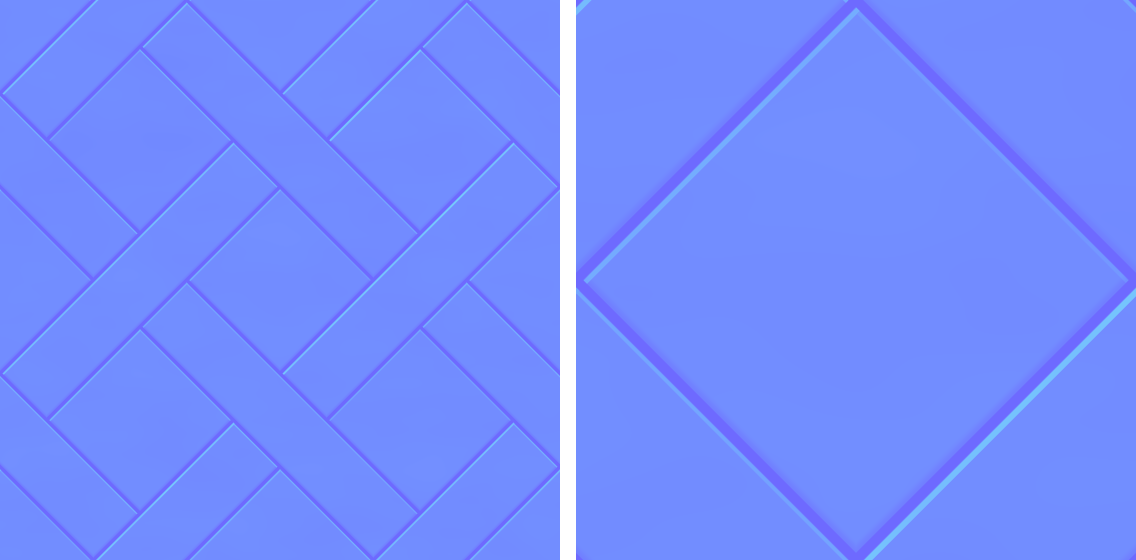
Left, the full canvas; right, a detail of the centre.
This texture map is drawn by a WebGL 2 fragment shader. Its source:

```glsl
#version 300 es
precision highp float;
// Normal map of a diagonal basket weave: planks pass over and under each other
// around square tiles. Each point finds its tile in a grid turned 45 degrees;
// distances to the four tile edges give the groove, lit bevel and soft shade.

uniform vec2 u_resolution;
out vec4 fragColor;

// Colours
const vec3 FLAT_COLOR   = vec3(0.447, 0.549, 1.0);
const vec3 GROOVE_COLOR = vec3(0.43, 0.415, 1.0);
const vec3 SHADE_COLOR  = vec3(0.44, 0.48, 1.0);
const vec3 BEVEL_COLOR  = vec3(0.46, 0.79, 0.99);

// Layout: weave cells per canvas side, measured along the diagonals
const float CELLS = 2.0;
const float BAND_HALF = 1.0 / 6.0;      // half plank width, in cells
const float PLANK_HALF = 5.0 / 6.0;     // half plank length, in cells
const float SQUARE_HALF = 1.0 / 3.0;    // half side of a square, in cells

// Widths in units of the canvas
const float GROOVE_HALF = 0.0030;
const float BEVEL_LEFT  = 0.0036;
const float BEVEL_RIGHT = 0.0021;
const float SHADE_REACH = 0.0085;

// Variation
const float TILE_TINT = 0.010;
const float BLOTCH_TINT = 0.014;
const float BEVEL_WEAR = 0.35;

float hash(vec2 p) {
    uvec2 n = uvec2(ivec2(p)) * uvec2(1597u, 3571u);
    uint h = (n.x ^ n.y) * 747796u + 9871u;
    h = (h ^ (h >> 13)) * 668265u;
    h ^= h >> 15;
    return float(h & 65535u) / 65535.0;
}

vec2 gradientAt(vec2 corner, vec2 period) {
    float angle = 6.28319 * hash(mod(corner, period) + 37.0);
    return vec2(cos(angle), sin(angle));
}

// Gradient noise that wraps after a whole number of lattice steps
float wrappedNoise(vec2 p, vec2 period) {
    vec2 i = floor(p), f = p - i;
    vec2 w = f * f * f * (f * (f * 6.0 - 15.0) + 10.0);
    vec2 e = vec2(1.0, 0.0);
    float a = dot(gradientAt(i, period), f);
    float b = dot(gradientAt(i + e.xy, period), f - e.xy);
    float c = dot(gradientAt(i + e.yx, period), f - e.yx);
    float d = dot(gradientAt(i + e.xx, period), f - e.xx);
    return mix(mix(a, b, w.x), mix(c, d, w.x), w.y);
}

// Centre (xy) and half size (zw) of the tile that covers s
vec4 findTile(vec2 s) {
    vec2 cell = floor(s);
    vec2 f = s - cell - 0.5;
    bool odd = mod(cell.x + cell.y, 2.0) > 0.5;
    bool inRising = abs(f.y) < BAND_HALF;
    bool inFalling = abs(f.x) < BAND_HALF;
    vec2 centre = cell + 0.5;
    if (!inRising && !inFalling) return vec4(floor(s + 0.5), vec2(SQUARE_HALF));
    if (inFalling && (odd || !inRising)) {
        if (!odd) centre.y += sign(f.y);
        return vec4(centre, BAND_HALF, PLANK_HALF);
    }
    if (odd) centre.x += sign(f.x);
    return vec4(centre, PLANK_HALF, BAND_HALF);
}

// Lit strip of the given width just inside the groove
float bevelStrip(float d, float width, float px) {
    float start = GROOVE_HALF + 0.0004;
    return smoothstep(start - px, start + px, d)
         * (1.0 - smoothstep(start + width - px, start + width + px, d));
}

void main() {
    vec2 uv = gl_FragCoord.xy / u_resolution;
    float px = 0.6 / min(u_resolution.x, u_resolution.y);

    // Diagonal coordinates: x rises to the right, y falls to the right
    vec2 s = CELLS * vec2(uv.x + uv.y, uv.x - uv.y);
    vec4 tile = findTile(s);
    vec2 q = s - tile.xy;
    vec2 id = mod(floor(vec2(tile.x + tile.y, tile.x - tile.y) + 0.5), 2.0 * CELLS);

    // Edge distances in canvas units
    float toCanvas = inversesqrt(2.0) / CELLS;
    vec2 high = (tile.zw - q) * toCanvas;   // upper right, lower right
    vec2 low = (tile.zw + q) * toCanvas;    // lower left, upper left
    float nearest = min(min(high.x, high.y), min(low.x, low.y));

    // Flat faces with a faint tint per tile and stretched blotches
    float blotch = wrappedNoise(uv * vec2(5.0, 9.0), vec2(5.0, 9.0))
                 + 0.5 * wrappedNoise(uv * vec2(11.0, 23.0), vec2(11.0, 23.0));
    float tint = TILE_TINT * (hash(id + 3.0) - 0.5) + BLOTCH_TINT * blotch;
    vec3 color = FLAT_COLOR + tint * vec3(0.2, 1.0, 0.0);

    // Soft shade along the lower edges
    float shade = 1.0 - smoothstep(GROOVE_HALF, SHADE_REACH, min(low.x, high.y));
    color = mix(color, SHADE_COLOR, 0.75 * shade);

    // Lit bevels along the upper edges, uneven from tile to tile
    float wear = 1.0 + BEVEL_WEAR * wrappedNoise(uv * 12.0, vec2(12.0));
    float leftGain = mix(0.35, 1.0, hash(id + 11.0));
    float rightGain = mix(0.2, 0.65, hash(id + 23.0));
    float leftLit = leftGain * bevelStrip(low.y, BEVEL_LEFT * mix(0.55, 1.0, leftGain), px);
    float rightLit = rightGain * bevelStrip(high.x, BEVEL_RIGHT, px);
    color = mix(color, BEVEL_COLOR, clamp(max(leftLit, rightLit) * wear, 0.0, 1.0));

    // Groove between tiles
    float groove = 1.0 - smoothstep(GROOVE_HALF - px, GROOVE_HALF + px, nearest);
    color = mix(color, GROOVE_COLOR, groove);
    fragColor = vec4(color, 1.0);
}
```
